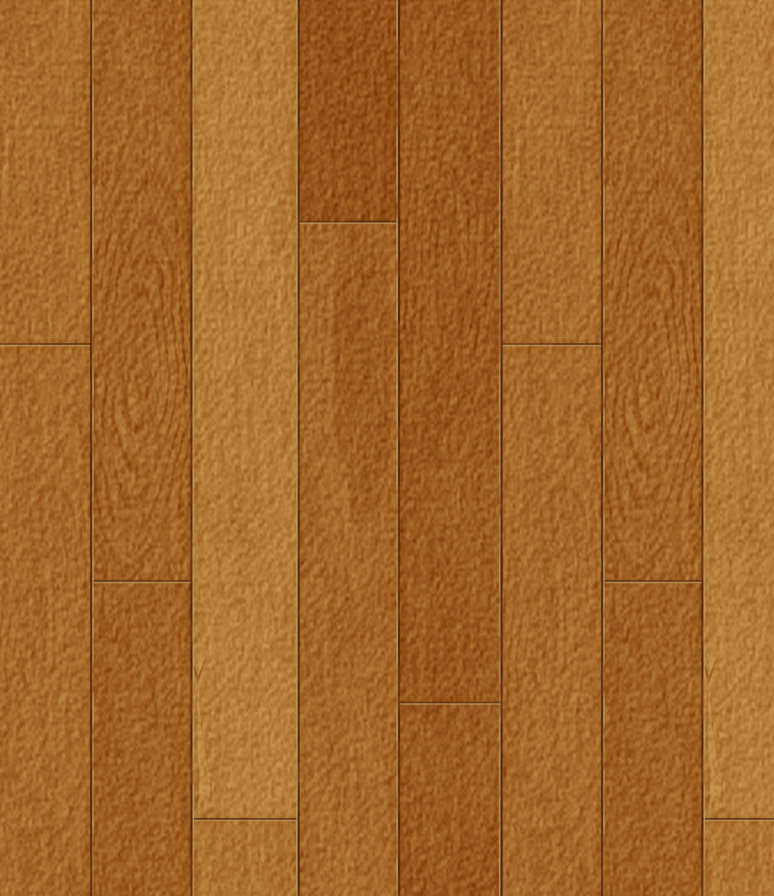
Reproduce this texture procedurally as a Shadertoy shader.

```glsl
const vec3 DARK_WOOD = vec3(0.55, 0.28, 0.07);
const vec3 MID_WOOD = vec3(0.65, 0.41, 0.16);
const vec3 LIGHT_WOOD = vec3(0.74, 0.53, 0.26);
const vec3 GROOVE = vec3(0.30, 0.15, 0.05);
const vec3 BEVEL = vec3(0.74, 0.60, 0.40);

// Five columns make one repeat; lengths are fractions of the canvas height
const int COLUMNS = 5;
const float FIRST_SEAM = 0.1016;
const float PERIOD = 0.5703;
const float SEAM[6] = float[6](0.0, 0.112, 0.2318, 0.3438, 0.4583, PERIOD);
const float JOINT[5] = float[5](0.3516, 0.086, 0.7526, 0.216, 0.616);
const float BEVEL_SIDE[5] = float[5](1.0, 1.0, -1.0, -1.0, -1.0);

// Tone runs from 0 (dark) to 1 (light), above and below each joint
const float TONE_ABOVE[5] = float[5](0.42, 0.80, 0.18, 0.30, 0.56);
const float TONE_BELOW[5] = float[5](0.38, 0.62, 0.48, 0.28, 0.52);
const float HEART_Y[5] = float[5](0.60, 0.95, 0.58, 0.72, 0.30);
const float FIGURE[5] = float[5](0.36, 0.05, 0.10, 0.20, 0.20);

const float GROOVE_HALF = 0.0010;
const float BEVEL_HALF = 0.0008;
const float BEVEL_OFFSET = 0.0022;
const float PORES = 0.42;
const float GRIT = 0.34;
const float FIBRE = 0.20;
const float MOTTLE = 0.24;

float hash(vec2 p) {
    return fract(sin(dot(p, vec2(127.1, 311.7))) * 43758.5453);
}

float noise(vec2 p) {
    vec2 i = floor(p), f = fract(p);
    f = f * f * (3.0 - 2.0 * f);
    return mix(mix(hash(i), hash(i + vec2(1, 0)), f.x),
               mix(hash(i + vec2(0, 1)), hash(i + vec2(1, 1)), f.x), f.y);
}

float fbm(vec2 p) {
    float sum = 0.0, gain = 0.5;
    for (int i = 0; i < 4; i++) {
        sum += gain * noise(p);
        p = p * 2.03 + 17.3;
        gain *= 0.5;
    }
    return sum;
}

float stroke(float d, float halfWidth, float pixel) {
    return 1.0 - smoothstep(halfWidth - 0.6 * pixel, halfWidth + 0.8 * pixel, abs(d));
}

// Stretched growth rings around the heart of a board
float ringFigure(vec2 q, int column) {
    float middle = 0.5 * (SEAM[column] + SEAM[column + 1]);
    vec2 d = q - vec2(middle, HEART_Y[column]);
    d.x += 0.03 * (fbm(vec2(q.x * 12.0, q.y * 9.0)) - 0.5) - 0.06 * d.y;
    float radius = length(d * vec2(1.0, 0.23));
    float rings = sin(radius * 680.0 + 3.5 * fbm(q * vec2(30.0, 16.0)));
    float fade = exp(-16.0 * d.y * d.y) * smoothstep(0.003, 0.015, radius);
    float broken = smoothstep(0.2, 0.6, noise(q * vec2(50.0, 22.0)));
    return -FIGURE[column] * fade * broken * (smoothstep(0.1, 1.0, rings) - 0.25);
}

// Darker heartwood, a small knot with its pale streak, and a bruise
float blemishes(vec2 q) {
    vec2 wobble = 0.02 * vec2(fbm(q * 14.0) - 0.5, fbm(q * 14.0 + 9.0) - 0.5);
    float heart = length((q + wobble - vec2(0.302, 0.585)) / vec2(0.036, 0.17));
    float tone = -0.18 * (1.0 - smoothstep(0.85, 1.05, heart));

    vec2 k = q + 0.8 * wobble - vec2(0.1215, 0.253);
    float fork = abs(abs(k.x) - 0.35 * (k.y + 0.012));
    float nearKnot = 1.0 - smoothstep(0.010, 0.020, length(k));
    tone -= 0.6 * nearKnot * (1.0 - smoothstep(0.0006, 0.0025, fork));
    tone += 0.22 * nearKnot * (1.0 - smoothstep(0.003, 0.009, abs(k.x)));

    float t = clamp((0.235 - q.y) / 0.145, 0.0, 1.0);
    float streakX = q.x - mix(0.1175, 0.126, t) - 0.6 * wobble.x;
    float side = abs(streakX) - 0.007 * t;
    float along = smoothstep(0.0, 0.1, t) * (1.0 - smoothstep(0.85, 1.0, t));
    tone += along * 0.28 * (1.0 - smoothstep(-0.002, 0.003, side));
    tone -= along * 0.25 * (1.0 - smoothstep(0.0005, 0.002, abs(side - 0.001)));

    float bruise = length((q + wobble - vec2(0.249, 0.467)) * vec2(1.0, 1.5));
    return tone - 0.25 * (1.0 - smoothstep(0.001, 0.008, bruise));
}

void mainImage(out vec4 fragColor, in vec2 fragCoord) {
    float pixel = 1.0 / iResolution.y;
    vec2 p = fragCoord * pixel;
    vec2 q = vec2(mod(p.x - FIRST_SEAM, PERIOD), p.y);

    int column = 0;
    for (int i = 1; i < COLUMNS; i++) if (q.x >= SEAM[i]) column = i;
    float fromLeft = q.x - SEAM[column];
    float fromRight = SEAM[column + 1] - q.x;
    float fromJoint = q.y - JOINT[column];

    // Board tone with rings, mottling, fibres and embossed pores
    float tone = fromJoint > 0.0 ? TONE_ABOVE[column] : TONE_BELOW[column];
    tone += ringFigure(q, column) + blemishes(q);
    tone += MOTTLE * (fbm(q * vec2(22.0, 7.0) + float(column) * 5.0) - 0.47);
    tone += FIBRE * (noise(q * vec2(210.0, 30.0)) - 0.5);
    vec2 pore = q * vec2(270.0, 180.0) + 0.8 * noise(q * 70.0);
    tone += PORES * (noise(pore) - noise(pore + vec2(0.8, -0.6)));
    tone += GRIT * (noise(q * vec2(390.0, 280.0) + 31.0) - 0.5);
    float edge = min(min(fromLeft, fromRight), abs(fromJoint));
    tone -= 0.10 * exp(-edge * 130.0);
    tone = clamp(tone, -0.25, 1.2);
    vec3 color = tone < 0.5 ? mix(DARK_WOOD, MID_WOOD, tone * 2.0)
                            : mix(MID_WOOD, LIGHT_WOOD, tone * 2.0 - 1.0);

    // Worn grooves with a broken bright bevel on one side
    bool nearLeft = fromLeft < fromRight;
    int seam = nearLeft ? column : (column + 1) % COLUMNS;
    float across = nearLeft ? fromLeft : -fromRight;
    float wear = smoothstep(0.1, 0.8, noise(vec2(float(seam) * 7.0 + q.x * 12.0, q.y * 60.0)));
    float shine = stroke(across - BEVEL_SIDE[seam] * BEVEL_OFFSET, BEVEL_HALF, pixel);
    float jointShine = stroke(fromJoint + 0.8 * BEVEL_OFFSET, BEVEL_HALF, pixel);
    color = mix(color, GROOVE, (0.50 + 0.25 * wear) * stroke(fromJoint, GROOVE_HALF, pixel));
    color = mix(color, BEVEL, max(shine * (0.25 + 0.6 * wear), jointShine * 0.65));
    color = mix(color, GROOVE, (0.65 + 0.3 * wear) * stroke(across, GROOVE_HALF, pixel));
    fragColor = vec4(color, 1.0);
}
```
